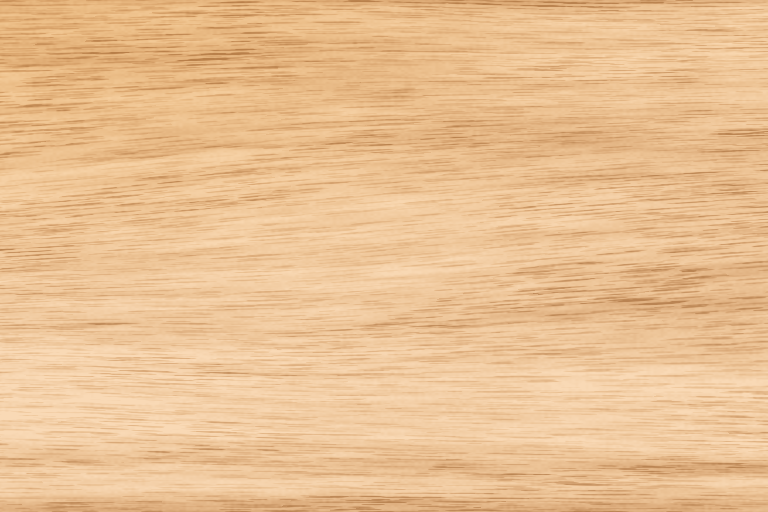
Give the GLSL for this texture, as a WebGL 1 fragment shader.

```glsl
precision highp float;
// Pale honey-coloured wood plank with gently bending grain and fine dark pores.
uniform vec2 u_resolution;

const vec3 PALE = vec3(0.975, 0.85, 0.71);
const vec3 CREAM = vec3(0.93, 0.772, 0.597);
const vec3 TAN = vec3(0.865, 0.677, 0.488);
const vec3 BROWN = vec3(0.73, 0.52, 0.325);
const vec3 HONEY_TINT = vec3(0.99, 0.955, 0.87);
const int PORE_LAYERS = 5;

float hash(vec2 p) {
  vec3 q = fract(vec3(p.xyx) * 0.1031);
  q += dot(q, q.yzx + 33.33);
  return fract((q.x + q.y) * q.z);
}

float noise(vec2 p) {
  vec2 i = floor(p);
  vec2 f = fract(p);
  f = f * f * (3.0 - 2.0 * f);
  float low = mix(hash(i), hash(i + vec2(1.0, 0.0)), f.x);
  float high = mix(hash(i + vec2(0.0, 1.0)), hash(i + vec2(1.0, 1.0)), f.x);
  return mix(low, high, f.y);
}

float bell(float x, float centre, float width) {
  float d = (x - centre) / width;
  return exp(-d * d);
}

// Straightens the plank: the grain climbs in the middle and dips near the edges.
vec2 grainSpace(vec2 p) {
  float climb = 0.075 * bell(p.y, 0.57, 0.25) - 0.025 * bell(p.y, 0.18, 0.12);
  float wave = 0.02 * (noise(p * vec2(1.6, 3.0) + 7.0) - 0.5);
  return vec2(p.x, p.y - climb * (p.x - 0.75) + wave);
}

// One layer of tapered strokes, one per cell, with rows shifted at random.
float pores(vec2 g, vec2 cell, float share, float seed, float pixel) {
  vec2 q = g / cell;
  q.x += 19.0 * hash(vec2(floor(q.y) + 50.0, seed));
  vec2 id = floor(q) + vec2(100.0 + seed * 13.0, 50.0 + seed * 31.0);
  vec2 f = fract(q) - 0.5;
  float reach = mix(0.25, 0.49, hash(id));
  float taper = sqrt(max(0.0, 1.0 - f.x * f.x / (reach * reach)));
  float offset = 0.24 * (hash(id + 71.0) - 0.5);
  float soft = max(0.1, 0.5 * pixel / cell.y);
  float halfWidth = 0.18 * taper;
  float line = 1.0 - smoothstep(halfWidth - soft, halfWidth + soft, abs(f.y - offset));
  float present = step(hash(id + 37.0), share);
  return present * line * smoothstep(0.0, 0.6, taper) * mix(0.3, 1.0, hash(id + 11.0));
}

float allPores(vec2 g, float share, float pixel) {
  float sum = 0.0;
  for (int i = 0; i < PORE_LAYERS; i++) {
    float k = float(i);
    vec2 cell = vec2(0.06 + 0.03 * k, 0.0068 + 0.0007 * k);
    sum += pores(g + 0.0037 * k, cell, share, k + 1.0, pixel);
  }
  return min(sum, 1.4);
}

vec3 woodRamp(float tone) {
  vec3 c = mix(BROWN, TAN, clamp(tone / 0.35, 0.0, 1.0));
  c = mix(c, CREAM, clamp((tone - 0.35) / 0.3, 0.0, 1.0));
  return mix(c, PALE, clamp((tone - 0.65) / 0.35, 0.0, 1.0));
}

void main() {
  float pixel = 1.0 / u_resolution.y;
  vec2 p = gl_FragCoord.xy * pixel;
  vec2 g = grainSpace(p);

  // Broad bands, long streaks, fine fibre and specks
  float cloud = noise(g * vec2(1.3, 5.0) + 90.0) - 0.5;
  float band = noise(g * vec2(0.9, 19.0) + 3.0) - 0.5;
  float streak = noise(g * vec2(2.8, 62.0) + 20.0) - 0.5;
  float fibre = noise(g * vec2(9.0, 135.0) + 40.0) - 0.5;
  float speck = noise(p * vec2(150.0, 260.0)) - 0.5;
  float tone = 0.75 + 0.14 * cloud + 0.24 * band + 0.22 * streak;
  tone += 0.26 * fibre + 0.12 * speck;

  // Pores cover the plank and thicken in small drifting patches
  float patchy = smoothstep(0.2, 0.8, noise(g * vec2(2.6, 14.0) + 60.0));
  tone -= mix(0.26, 0.4, patchy) * allPores(g, mix(0.4, 0.55, patchy), pixel);

  // Shaded right side, pale lower and upper parts, one dark mineral streak
  tone -= 0.15 * bell(p.x, 1.3, 0.5) * bell(p.y, 0.45, 0.2);
  tone += 0.13 * bell(p.y, 0.2, 0.11);
  tone += 0.12 * bell(p.y, 0.89, 0.04) * smoothstep(0.5, 1.3, p.x);
  tone -= 0.3 * bell(p.x, 0.15, 0.07) * bell(p.y - 0.06 * p.x, 0.352, 0.005);

  // Reddish band and worn lower edge, thin dark upper edge
  tone -= 0.25 * bell(p.y - 0.012 * p.x, 0.07, 0.014) * smoothstep(0.1, 1.1, p.x);
  tone -= 0.35 * (1.0 - smoothstep(0.0, 0.045, p.y - 0.012 * p.x));
  tone -= 0.2 * smoothstep(0.985, 1.0, p.y);

  // Yellower towards the upper left
  vec3 color = woodRamp(clamp(tone, 0.0, 1.0));
  float honey = smoothstep(0.3, 1.0, p.y) * (1.0 - 0.7 * smoothstep(0.1, 1.4, p.x));
  color *= mix(vec3(1.0), HONEY_TINT, honey);
  gl_FragColor = vec4(color, 1.0);
}
```
